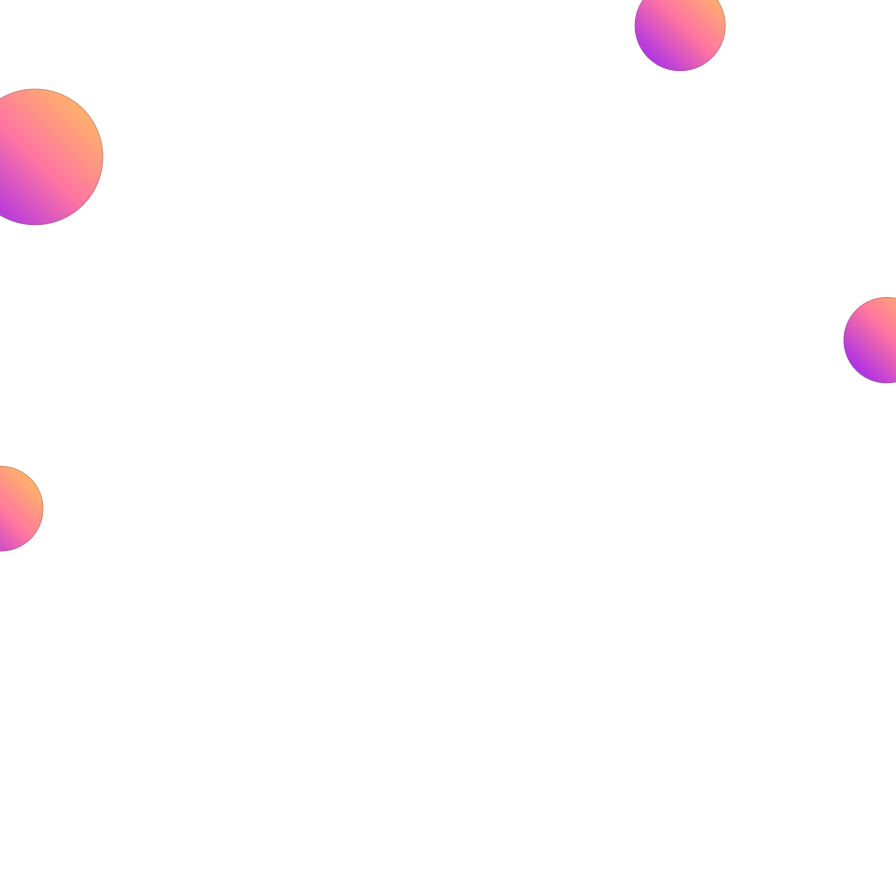
A Shadertoy shader for this background:

```glsl
// Four gradient orbs, some cut by the canvas edge, on a plain white ground.

const vec3 GROUND = vec3(1.0);
const vec3 PURPLE = vec3(0.69, 0.20, 0.89);
const vec3 PINK   = vec3(1.00, 0.46, 0.63);
const vec3 ORANGE = vec3(1.00, 0.68, 0.43);
const vec3 RIM    = vec3(0.50, 0.40, 0.45);

const float PINK_STOP    = 0.53;   // gradient position of the middle colour
const float RIM_WIDTH    = 0.0012;
const float RIM_STRENGTH = 0.35;
const vec2  LIGHT_DIR    = vec2(0.7071, 0.7071);

// Each orb: centre x, centre y, radius, gradient shift
const int ORB_COUNT = 4;
const vec4 ORBS[ORB_COUNT] = vec4[](
    vec4(0.0391, 0.8249, 0.0762,  0.03),
    vec4(0.7591, 0.9714, 0.0508,  0.00),
    vec4(0.9896, 0.6204, 0.0482, -0.03),
    vec4(0.0007, 0.4323, 0.0478,  0.05)
);

// Three-stop ramp from purple through pink to orange
vec3 orbGradient(float t) {
    vec3 lower = mix(PURPLE, PINK, clamp(t / PINK_STOP, 0.0, 1.0));
    return mix(lower, ORANGE, clamp((t - PINK_STOP) / (1.0 - PINK_STOP), 0.0, 1.0));
}

void mainImage(out vec4 fragColor, in vec2 fragCoord) {
    vec2 uv = fragCoord / iResolution.xy;
    vec2 aspect = vec2(iResolution.x / iResolution.y, 1.0);
    float pixel = 1.0 / iResolution.y;
    vec3 color = GROUND;

    for (int i = 0; i < ORB_COUNT; i++) {
        vec4 orb = ORBS[i];
        vec2 offset = (uv - orb.xy) * aspect;
        float dist = length(offset) - orb.z;

        // Diagonal gradient spanning the diameter
        float t = 0.5 + 0.5 * dot(offset, LIGHT_DIR) / orb.z + orb.w;
        vec3 fill = orbGradient(t);

        // Faint dark rim just inside the edge
        float rim = smoothstep(-RIM_WIDTH - pixel, 0.0, dist);
        fill = mix(fill, RIM, rim * RIM_STRENGTH);

        float coverage = clamp(0.5 - dist / pixel, 0.0, 1.0);
        color = mix(color, fill, coverage);
    }

    fragColor = vec4(color, 1.0);
}
```
